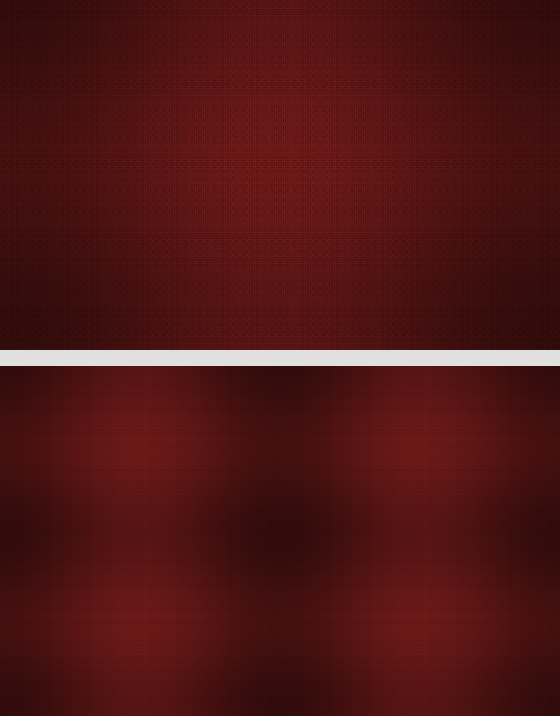
Top: one tile. Bottom: repeated 2 by 2.
Give the GLSL for this pattern, as a WebGL 1 fragment shader.

```glsl
precision highp float;
// Dark red woven lattice: square rings with cut corners and a four-part centre,
// outlined by thin dark grooves and tied by small knots at the cell corners.
// Distance functions draw one cell; wrapping cosines give the soft central glow.

uniform vec2 u_resolution;

const float TAU = 6.2831853;
const vec2 REPEATS = vec2(77.0, 48.0);        // cells across and down

const vec3 CLOTH = vec3(1.0, 0.234, 0.226);   // hue, scaled by the glow
const float GLOW_MEAN = 0.298;
const vec2 GLOW_SWING = vec2(0.072, 0.036);   // falloff across and down
const vec2 GLOW_CENTRE = vec2(0.5, 0.54);

const float RING_SIZE = 0.36;                 // lengths in cells
const float RING_CHAMFER = 0.60;              // diagonal reach of the cut corners
const float RING_HALF_WIDTH = 0.05;
const float GROOVE_INSET = 0.11;
const float GROOVE_HALF_WIDTH = 0.045;
const float STUD_SIZE = 0.17;
const float CROSS_HALF_WIDTH = 0.035;
const float KNOT_RADIUS = 0.16;
const float SEAM_HALF_WIDTH = 0.05;

const float SHADE = 0.34;                     // depth of the dark lines
const float SHEEN = 0.15;                     // lift of the raised threads
const float BODY = 1.05;                      // level of the plain cloth
const float WEAR = 0.012;                     // variation between cells

float cutSquare(vec2 p, float size, float chamfer) {
  vec2 q = abs(p);
  return max(max(q.x, q.y) - size, (q.x + q.y - chamfer) * 0.7071);
}

// Antialiased coverage of the region where the distance is negative.
float fill(float d, float pixel) {
  return clamp(0.5 - d / pixel, 0.0, 1.0);
}

// Antialiased coverage of a line along the zero distance.
float stroke(float d, float halfWidth, float pixel) {
  return fill(d - halfWidth, pixel) - fill(d + halfWidth, pixel);
}

// Signed relief of one cell: negative is shadow, positive is raised thread.
float cellRelief(vec2 p, float pixel) {
  vec2 toEdge = 0.5 - abs(p);
  float ringDistance = cutSquare(p, RING_SIZE, RING_CHAMFER);
  float ring = stroke(ringDistance, RING_HALF_WIDTH, pixel);
  float groove = stroke(ringDistance + GROOVE_INSET, GROOVE_HALF_WIDTH, pixel);
  float stud = fill(cutSquare(p, STUD_SIZE, 0.27), pixel);
  float cross = max(stroke(p.x, CROSS_HALF_WIDTH, pixel),
                    stroke(p.y, CROSS_HALF_WIDTH, pixel));
  float knot = fill((toEdge.x + toEdge.y - KNOT_RADIUS) * 0.7071, pixel);
  float seam = fill(min(toEdge.x, toEdge.y) - SEAM_HALF_WIDTH, pixel);

  float raised = max(ring, max(0.7 * stud * (1.0 - cross), knot));
  float sunken = max(max(groove, 0.7 * cross * stud), seam * (1.0 - knot));
  return SHEEN * raised - SHADE * sunken * (1.0 - raised);
}

// Layered sines with whole frequencies, so the variation wraps.
float weaveWear(vec2 uv) {
  float rows = sin(TAU * 9.0 * uv.y) + 0.6 * sin(TAU * 14.0 * uv.y + 1.0);
  float columns = sin(TAU * 12.0 * uv.x) + 0.6 * sin(TAU * 19.0 * uv.x + 2.0);
  return 0.7 * rows + 0.5 * columns;
}

void main() {
  vec2 uv = gl_FragCoord.xy / u_resolution;
  vec2 pixelInCells = REPEATS / u_resolution;
  float pixel = max(pixelInCells.x, pixelInCells.y);
  vec2 cell = fract(uv * REPEATS) - 0.5;
  vec2 cellCentre = (floor(uv * REPEATS) + 0.5) / REPEATS;

  // Periodic glow, brightest near the middle and darkest at the corners
  float glow = GLOW_MEAN + dot(GLOW_SWING, cos(TAU * (uv - GLOW_CENTRE)));

  // Thread relief and slow tonal drift from cell to cell
  float relief = BODY + cellRelief(cell, pixel);
  float wear = 1.0 + WEAR * weaveWear(cellCentre);

  gl_FragColor = vec4(CLOTH * glow * relief * wear, 1.0);
}
```
